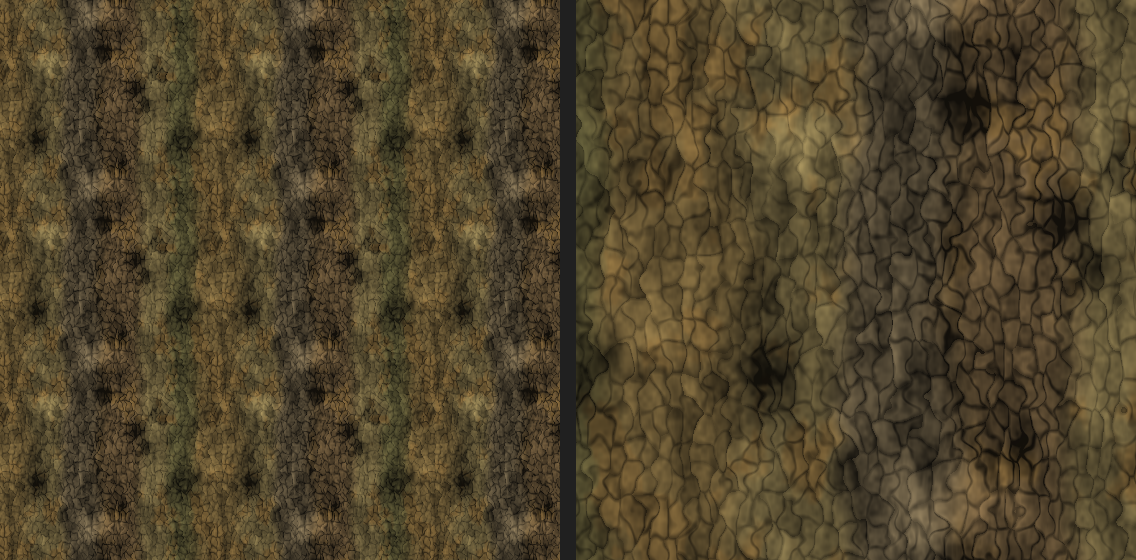
Left, the full canvas; right, a detail of the centre.
This texture is drawn by a Shadertoy shader. Its source:

```glsl
// Tiling tree bark: upright cracked plates in grey, brown, olive and ochre bands with dark knots.

const vec2 REPEATS = vec2(2.63, 3.27);      // tiles across and down the canvas
const vec2 PLATES = vec2(42.0, 17.0);       // bark plates in one tile
const float BASE_TONE = 0.375;
const float CRACK_DEPTH = 0.16;
const float CRACK_WIDTH = 0.30;             // in plate units
const vec3 OLIVE = vec3(1.00, 0.88, 0.56);
const vec3 GREY  = vec3(0.96, 0.84, 0.62);
const vec3 BROWN = vec3(1.00, 0.81, 0.54);
const vec3 MOSS  = vec3(0.92, 0.89, 0.54);
const vec3 OCHRE = vec3(1.08, 0.84, 0.46);

// Local patches in tile space: centre, radius, tone shift (dark knots, pale flakes)
const int PATCH_COUNT = 10;
const vec4 PATCHES[PATCH_COUNT] = vec4[](
    vec4(0.86, 0.83, 0.080, -0.17), vec4(0.20, 0.82, 0.075, -0.17),
    vec4(0.75, 0.42, 0.045, -0.20), vec4(0.70, 0.62, 0.050, -0.17),
    vec4(0.56, 0.94, 0.045, -0.18), vec4(0.98, 0.41, 0.055, -0.15),
    vec4(0.47, 0.31, 0.040, -0.18), vec4(0.65, 0.52, 0.050, -0.20),
    vec4(0.45, 0.08, 0.080,  0.13), vec4(0.22, 0.36, 0.050,  0.13));

vec3 hash3(vec2 cell, float seed) {
    uvec3 h = uvec3(cell, seed) * 1664525u + 1013904223u;
    h.x += h.y * h.z; h.y += h.z * h.x; h.z += h.x * h.y;
    h ^= h >> 16u;
    h.x += h.y * h.z; h.y += h.z * h.x; h.z += h.x * h.y;
    return vec3(h & 65535u) / 65535.0;
}

// Value noise that wraps once per tile
float noise(vec2 uv, vec2 period, float seed) {
    vec2 p = uv * period, i = floor(p), f = fract(p);
    f = f * f * (3.0 - 2.0 * f);
    vec2 a = mod(i, period), b = mod(i + 1.0, period);
    return mix(mix(hash3(a, seed).x, hash3(vec2(b.x, a.y), seed).x, f.x),
               mix(hash3(vec2(a.x, b.y), seed).x, hash3(b, seed).x, f.x), f.y);
}

float fbm(vec2 uv, vec2 period, float seed) {
    float sum = 0.0, weight = 0.5;
    for (int i = 0; i < 4; i++) {
        sum += weight * noise(uv, period, seed + float(i));
        period *= 2.0;
        weight *= 0.5;
    }
    return sum / 0.9375;
}

// Wrapping cells: x = gap to the border, y = plate shade, z = sideways offset
vec3 barkPlates(vec2 uv) {
    vec2 p = uv * PLATES, cell = floor(p), f = fract(p);
    float nearest = 9.0, second = 9.0, shade = 0.0, side = 0.0;
    for (int y = -1; y <= 1; y++)
    for (int x = -1; x <= 1; x++) {
        vec2 o = vec2(x, y);
        vec3 h = hash3(mod(cell + o, PLATES), 3.0);
        vec2 d = o + 0.1 + 0.8 * h.xy - f;
        float dist = length(d);
        if (dist < nearest) {
            second = nearest;
            nearest = dist;
            shade = h.z;
            side = d.x;
        } else second = min(second, dist);
    }
    return vec3(second - nearest, shade, side);
}

// Soft vertical band that wraps around the tile
float band(float u, float centre, float halfWidth) {
    float d = abs(fract(u - centre + 0.5) - 0.5);
    return 1.0 - smoothstep(halfWidth * 0.55, halfWidth * 1.35, d);
}

void mainImage(out vec4 fragColor, in vec2 fragCoord) {
    vec2 p = fragCoord / iResolution.xy;
    vec2 uv = vec2(p.x, 1.0 - p.y) * REPEATS;

    // Uneven growth
    vec2 drift = vec2(fbm(uv, vec2(6.0, 5.0), 11.0), fbm(uv, vec2(7.0, 6.0), 21.0)) - 0.5;
    vec2 jitter = vec2(noise(uv, vec2(50.0, 36.0), 31.0), noise(uv, vec2(46.0, 30.0), 32.0)) - 0.5;
    float cloud = fbm(uv, vec2(7.0, 5.0), 41.0) - 0.5;
    float mottle = fbm(uv, vec2(16.0, 9.0), 51.0) - 0.5;
    float streak = fbm(uv + 0.03 * drift, vec2(48.0, 12.0), 61.0) - 0.5;
    float grain = noise(uv, vec2(130.0, 90.0), 71.0) - 0.5;

    // Colour bands along the trunk
    float u = uv.x + 0.09 * drift.x;
    float grey = band(u, 0.39, 0.09), brown = band(u, 0.56, 0.11);
    float pale = band(u, 0.74, 0.08), moss = band(u, 0.87, 0.07);
    float ochre = band(u, 0.03, 0.12);
    vec3 tint = mix(OLIVE, GREY, grey);
    tint = mix(tint, BROWN, brown);
    tint = mix(tint, MOSS, moss * 0.8);
    float rust = ochre * 0.6 + smoothstep(0.03, 0.22, mottle - 0.4 * cloud) * (1.0 - grey);
    tint = mix(tint, OCHRE, clamp(rust, 0.0, 1.0) * 0.8);
    float tone = BASE_TONE - 0.055 * grey - 0.03 * brown + 0.045 * pale - 0.05 * moss;

    // Plates, cracks and fine fibre
    vec3 plate = barkPlates(uv + 0.05 * drift + vec2(0.022, 0.03) * jitter);
    float crack = 1.0 - smoothstep(0.0, CRACK_WIDTH, plate.x);
    float depth = CRACK_DEPTH * (0.65 + 0.35 * brown + 1.2 * mottle);
    tone += 0.09 * (plate.y - 0.5) + 0.06 * plate.z - depth * crack;
    tone += 0.20 * cloud + 0.22 * mottle + 0.22 * streak + 0.09 * grain;

    // Ragged knots and flakes
    for (int i = 0; i < PATCH_COUNT; i++) {
        vec4 k = PATCHES[i];
        vec2 d = fract(uv + 0.10 * drift - k.xy + 0.5) - 0.5;
        float r = length(d * vec2(1.0, 0.7)) / k.z - 1.8 * mottle - 1.2 * streak;
        tone += k.w * (1.0 - smoothstep(0.2, 1.3, r));
    }

    fragColor = vec4(max(tone, 0.07) * tint, 1.0);
}
```
